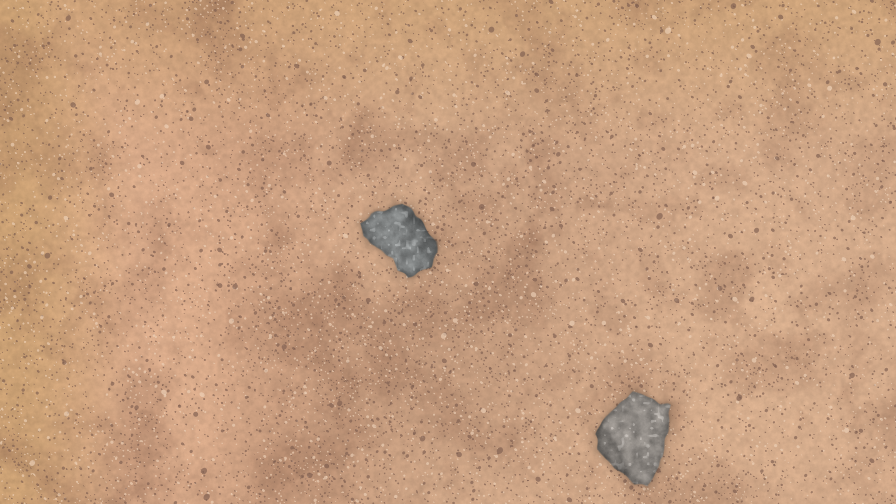
Give the GLSL for this texture, as a WebGL 2 fragment shader.

```glsl
#version 300 es
precision highp float;
// Two grey stones on warm, gritty sand seen from above.
// Sand is broad tint fields plus fractal noise and hashed grit layers;
// stones are rough polygon distance fields with shaded facets.

uniform vec2 u_resolution;
out vec4 outColor;

const vec3 SAND = vec3(0.825, 0.665, 0.540);
const vec3 OCHRE = vec3(0.795, 0.630, 0.455);
const vec3 ROSE = vec3(0.835, 0.655, 0.530);
const vec3 DAMP = vec3(0.560, 0.405, 0.320);
const vec3 GRIT_DARK = vec3(0.490, 0.365, 0.310);
const vec3 GRIT_PALE = vec3(0.930, 0.820, 0.720);
const vec3 STONE_BLUE = vec3(0.475, 0.485, 0.485);
const vec3 STONE_WARM = vec3(0.535, 0.515, 0.495);
const float PATCH_STRENGTH = 0.27;
const float GRAIN_STRENGTH = 0.075;
const float EDGE_ROUGHNESS = 0.007;

// Damp patches (positive) and dry patches (negative): x, y, radius, strength
const int PATCHES = 11;
const vec4 PATCH[PATCHES] = vec4[](
  vec4(0.56, 0.36, 0.10, 0.30), vec4(0.61, 0.10, 0.16, 0.24),
  vec4(0.92, 0.27, 0.22, 0.22), vec4(0.53, 0.72, 0.14, 0.16),
  vec4(1.26, 0.24, 0.06, 0.34), vec4(1.73, 0.65, 0.06, 0.16),
  vec4(1.08, 0.62, 0.20, 0.12), vec4(0.43, 0.95, 0.10, 0.14),
  vec4(0.27, 0.50, 0.20, -0.10), vec4(0.40, 0.20, 0.13, -0.08),
  vec4(1.56, 0.32, 0.24, -0.08));

const int CORNERS = 11;
const vec2 MIDDLE_STONE[CORNERS] = vec2[](
  vec2(0.713, 0.556), vec2(0.736, 0.574), vec2(0.799, 0.594), vec2(0.817, 0.583),
  vec2(0.866, 0.521), vec2(0.868, 0.500), vec2(0.856, 0.472), vec2(0.808, 0.450),
  vec2(0.789, 0.463), vec2(0.778, 0.486), vec2(0.722, 0.530));
const vec2 LOWER_STONE[CORNERS] = vec2[](
  vec2(1.181, 0.137), vec2(1.194, 0.162), vec2(1.227, 0.199), vec2(1.257, 0.222),
  vec2(1.329, 0.194), vec2(1.322, 0.132), vec2(1.317, 0.093), vec2(1.285, 0.037),
  vec2(1.262, 0.039), vec2(1.222, 0.069), vec2(1.185, 0.111));

float hash(vec2 p) {
  vec3 q = fract(p.xyx * 0.1031);
  q += dot(q, q.yzx + 33.33);
  return fract((q.x + q.y) * q.z);
}

float noise(vec2 p) {
  vec2 i = floor(p), f = fract(p);
  f = f * f * (3.0 - 2.0 * f);
  return mix(mix(hash(i), hash(i + vec2(1, 0)), f.x),
             mix(hash(i + vec2(0, 1)), hash(i + vec2(1, 1)), f.x), f.y);
}

float fbm(vec2 p) {
  float sum = 0.0, gain = 0.5;
  for (int i = 0; i < 5; i++) {
    sum += gain * noise(p);
    p = mat2(1.6, 1.2, -1.2, 1.6) * p + 7.3;
    gain *= 0.5;
  }
  return sum;
}

// Signed distance to a closed polygon, negative inside
float polygon(vec2 p, vec2 v[CORNERS]) {
  float d = 1e3, s = 1.0;
  for (int i = 0; i < CORNERS; i++) {
    vec2 a = v[i], e = v[(i + 1) % CORNERS] - a, w = p - a;
    vec2 b = w - e * clamp(dot(w, e) / dot(e, e), 0.0, 1.0);
    d = min(d, dot(b, b));
    bvec3 side = bvec3(w.y >= 0.0, w.y < e.y, e.x * w.y > e.y * w.x);
    if (all(side) || all(not(side))) s = -s;
  }
  return s * sqrt(d);
}

// One layer of scattered grains, at most one per cell
vec3 addGrit(vec3 color, vec2 p, float scale, float density, float pixel) {
  vec2 q = mat2(0.8, 0.6, -0.6, 0.8) * p * scale + scale;
  q.x += 9.0 * hash(vec2(floor(q.y), scale));
  vec2 cell = floor(q);
  vec2 center = 0.3 + 0.4 * vec2(hash(cell + 11.7), hash(cell + 47.1));
  float radius = mix(0.12, 0.30, hash(cell + 83.5));
  vec2 offset = (fract(q) - center) * vec2(1.0, mix(0.8, 1.5, hash(cell + 29.3)));
  float soft = pixel * scale * 0.6;
  float mask = 1.0 - smoothstep(radius - soft, radius + soft, length(offset));
  float pale = step(0.62, hash(cell + 61.9));
  float present = step(hash(cell + 5.3), density);
  return mix(color, mix(GRIT_DARK, GRIT_PALE, pale), mask * present * 0.65);
}

vec3 sandColor(vec2 p, float pixel) {
  float warm = max(1.0 - smoothstep(0.02, 0.30, p.x), 0.75 * smoothstep(0.65, 1.05, p.y));
  vec3 color = mix(SAND, ROSE, 1.0 - smoothstep(0.4, 0.9, p.x));
  color = mix(color, OCHRE, warm);
  vec2 warped = p + 0.08 * (vec2(fbm(p * 6.0), fbm(p * 6.0 + 19.0)) - 0.5);
  float damp = 0.0;
  for (int i = 0; i < PATCHES; i++) {
    vec2 r = (warped - PATCH[i].xy) / PATCH[i].z;
    damp += PATCH[i].w * exp(-dot(r, r));
  }
  float blotch = fbm(warped * 7.0 + 3.0);
  damp += PATCH_STRENGTH * smoothstep(0.46, 0.74, blotch);
  damp += 0.14 * smoothstep(0.52, 0.72, fbm(warped * 17.0 + 31.0));
  color = mix(color, DAMP, clamp(damp, -0.12, 0.7));
  color *= 1.0 + GRAIN_STRENGTH * (fbm(p * 110.0) - 0.48) * 2.0;
  // Grit gathers in the damp hollows
  float density = 0.16 + 0.5 * clamp(damp, 0.0, 0.5);
  color = addGrit(color, p, 145.0, density * 1.2, pixel);
  color = addGrit(color, p, 88.0, density * 0.8, pixel);
  return addGrit(color, p, 52.0, density * 0.22, pixel);
}

// Mineral mottling, a shaded facet beside a ridge line, and a dark rim
vec3 stoneColor(vec2 p, vec3 tint, vec2 ridge, vec2 normal, float d) {
  float facet = smoothstep(-0.008, 0.008, dot(p - ridge, normal) + 0.02 * (noise(p * 45.0) - 0.5));
  float mottle = fbm(p * 65.0) - 0.48;
  float fleck = smoothstep(0.70, 0.90, noise(p * 140.0));
  vec3 color = tint * (mix(1.04, 0.86, facet) + 0.6 * mottle);
  color += 0.12 * fleck;
  return color * mix(0.80, 1.0, smoothstep(0.0, 0.012, -d));
}

void main() {
  vec2 p = gl_FragCoord.xy / u_resolution.y;
  float pixel = 1.0 / u_resolution.y;
  vec2 rough = p + EDGE_ROUGHNESS * (vec2(noise(p * 55.0), noise(p * 55.0 + 13.0)) - 0.5);
  float middle = polygon(rough, MIDDLE_STONE);
  float lower = polygon(rough, LOWER_STONE);

  // Sand with soft contact shade around the stones
  vec3 color = sandColor(p, pixel);
  color *= 1.0 - 0.20 * exp(-max(min(middle, lower), 0.0) / 0.007);

  vec3 blue = stoneColor(p, STONE_BLUE, vec2(0.825, 0.52), vec2(0.88, 0.47), middle);
  vec3 grey = stoneColor(p, STONE_WARM, vec2(1.218, 0.13), vec2(-0.94, -0.34), lower);
  color = mix(color, blue, 1.0 - smoothstep(-pixel, pixel, middle));
  color = mix(color, grey, 1.0 - smoothstep(-pixel, pixel, lower));
  outColor = vec4(clamp(color, 0.0, 1.0), 1.0);
}
```
